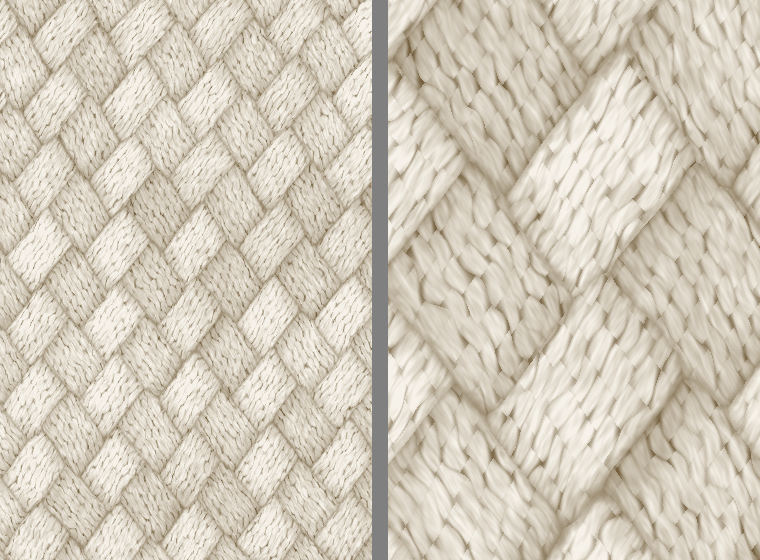
Left, the full canvas; right, a detail of the centre.
Reproduce this texture procedurally as a Shadertoy shader.

```glsl
const vec3 SHADOW = vec3(0.52, 0.45, 0.33);
const vec3 CREAM = vec3(0.94, 0.92, 0.88);
const vec2 REPEAT = vec2(0.138, 0.1313);   // size of one weave repeat
const vec2 HALF_SIZE = vec2(0.59, 0.435);  // half length and half width of a float
const float STEEPNESS = 0.16;              // skew that turns strands upright

vec2 hash2(vec2 p) {
    p = vec2(dot(p, vec2(127.1, 311.7)), dot(p, vec2(269.5, 183.3)));
    return fract(sin(p) * 43758.5) * 2.0 - 1.0;
}

float gradientNoise(vec2 p) {
    vec2 i = floor(p), f = fract(p);
    vec2 w = f * f * f * (f * (f * 6.0 - 15.0) + 10.0);
    vec2 e = vec2(1.0, 0.0);
    float low = mix(dot(hash2(i), f), dot(hash2(i + e), f - e), w.x);
    float high = mix(dot(hash2(i + e.yx), f - e.yx),
                     dot(hash2(i + e.xx), f - e.xx), w.x);
    return mix(low, high, w.y);
}

float roundedBox(vec2 p, vec2 halfSize, float radius) {
    vec2 q = abs(p) - halfSize + radius;
    return length(max(q, 0.0)) + min(max(q.x, q.y), 0.0) - radius;
}

// Diagonal strand grid, gently bowed and tilted
vec2 weaveCoords(vec2 p) {
    float bow = 0.112 * (p.y - 0.25) * (p.y - 0.25);
    float tilt = 0.035 * (p.x - 0.215);
    vec2 q = (p - vec2(0.199 + bow, 0.557 + tilt)) / REPEAT;
    return vec2(q.x + q.y, q.x - q.y);
}

// Position inside a skewed float: x along the strand, y across it
vec2 strandCoords(vec2 uv, vec2 cell, float rising) {
    vec2 local = uv - cell - 0.04 * hash2(cell + 3.7);
    local = (local + STEEPNESS * local.yx) / (1.0 - STEEPNESS * STEEPNESS);
    local = rising > 0.5 ? local : local.yx;
    float turn = 0.07 * hash2(cell + 9.1).x;
    return local + turn * vec2(-local.y, local.x);
}

// Dark slanted dashes between the plies of the wool
float plyGaps(vec2 p, vec2 seed) {
    vec2 g = vec2(p.x * 5.0, (p.y + 0.1 * p.x) * 8.0) + seed;
    g.y += 0.9 * gradientNoise(g * vec2(0.8, 0.5));
    float row = floor(g.y);
    g.x += 0.5 * mod(row, 2.0) + 0.4 * hash2(vec2(row, seed.x)).x;
    vec2 f = fract(g) - 0.5;
    f.x += 0.45 * f.y;
    float opening = smoothstep(0.32, 0.68, length(f * vec2(0.75, 1.0)));
    float patchy = smoothstep(-0.35, 0.45, gradientNoise(g * vec2(0.9, 0.7) + 12.0));
    return opening * mix(0.25, 1.75, patchy);
}

// Long fine hairs lying along the strand
float woolFibres(vec2 p, vec2 seed) {
    vec2 q = vec2(p.x * 5.5, (p.y + 0.13 * p.x) * 24.0) + seed;
    q.y += 0.8 * gradientNoise(p * 5.0 + seed);
    return gradientNoise(q) + 0.6 * gradientNoise(q * 2.1 + 5.0);
}

float woolTone(vec2 p, vec2 cell, float rising) {
    vec2 seed = floor(hash2(cell) * 40.0);
    float tone = mix(0.87, 1.02, rising) + 0.06 * hash2(cell + 1.3).y;
    tone -= 0.50 * plyGaps(p, seed);
    tone += 0.32 * woolFibres(p, seed);
    tone += 0.20 * gradientNoise(p * 3.0 + seed);
    tone -= 0.22 * smoothstep(0.25, 0.62, abs(p.x));
    return tone - 0.35 * p.y * p.y - mix(-0.05, 0.08, rising) * p.y;
}

void mainImage(out vec4 fragColor, in vec2 fragCoord) {
    vec2 p = fragCoord / iResolution.y;
    vec2 uv = weaveCoords(p);
    uv += 0.06 * vec2(gradientNoise(uv * 1.3), gradientNoise(uv * 1.3 + 20.0));
    float fuzz = 0.06 * gradientNoise(uv * 9.0) + 0.04 * gradientNoise(uv * 21.0);

    // Find the nearest float and the distance to its closest rival
    float nearest = 10.0, second = 10.0, rising = 0.0;
    vec2 strand = vec2(0.0), owner = vec2(0.0);
    for (int j = -1; j <= 1; j++) {
        for (int i = -1; i <= 1; i++) {
            vec2 cell = floor(uv + 0.5) + vec2(i, j);
            float up = 1.0 - mod(cell.x + cell.y, 2.0);
            vec2 s = strandCoords(uv, cell, up);
            float d = roundedBox(s, HALF_SIZE, 0.12);
            second = min(second, max(d, nearest));
            if (d < nearest) {
                nearest = d;
                strand = s;
                owner = cell;
                rising = up;
            }
        }
    }

    // Creases between floats and deeper holes at their corners
    float tone = woolTone(strand, owner, rising) + 0.02;
    float crease = smoothstep(-0.04, 0.12, second - nearest + 1.5 * fuzz);
    float hole = smoothstep(-0.02, 0.07, nearest + fuzz);
    tone *= mix(0.62, 1.0, crease) * mix(1.0, 0.35, hole);

    // Soft uneven light, dimmer toward the right
    tone += 0.12 * gradientNoise(p * 4.0) - 0.14 * (p.x - 0.3);
    fragColor = vec4(mix(SHADOW, CREAM, clamp(tone, -0.15, 1.06)), 1.0);
}
```
